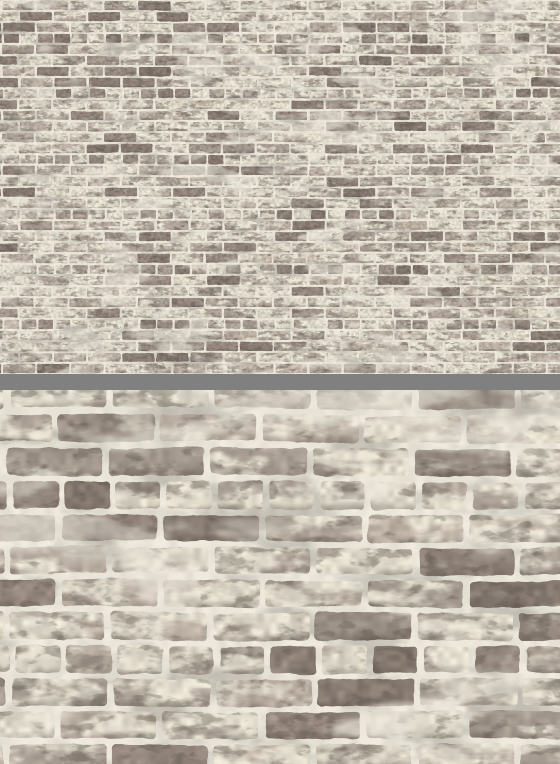
Top, the full canvas; bottom, a detail of the centre.
Reproduce this texture procedurally as a Shadertoy shader.

```glsl
const float COURSES = 34.0;          // brick rows down the wall
const float STRETCHERS = 16.45;      // full bricks across the wall
const float BRICK_ASPECT = 3.1;      // brick length over course height
const float JOINT = 0.075;           // half a mortar joint, in course heights

const vec3 MORTAR = vec3(0.93, 0.91, 0.86);
const vec3 LIMEWASH = vec3(0.87, 0.85, 0.79);
const vec3 TAUPE = vec3(0.69, 0.645, 0.60);
const vec3 UMBER = vec3(0.54, 0.49, 0.455);
const vec3 SOOT = vec3(0.36, 0.33, 0.29);

float hash(vec2 p) {
    vec3 q = fract(p.xyx * vec3(0.1031, 0.1030, 0.0973));
    q += dot(q, q.yzx + 33.33);
    return fract((q.x + q.y) * q.z);
}

float noise(vec2 p) {
    vec2 cell = floor(p), f = fract(p);
    f = f * f * (3.0 - 2.0 * f);
    return mix(mix(hash(cell), hash(cell + vec2(1, 0)), f.x),
               mix(hash(cell + vec2(0, 1)), hash(cell + vec2(1, 1)), f.x), f.y);
}

float fbm(vec2 p) {
    float sum = 0.0, amplitude = 0.533;
    for (int i = 0; i < 4; i++) {
        sum += amplitude * noise(p);
        p = mat2(1.6, 1.2, -1.2, 1.6) * p + 17.3;
        amplitude *= 0.5;
    }
    return sum;
}

float roundedBox(vec2 p, vec2 halfSize, float radius) {
    vec2 d = abs(p) - halfSize + radius;
    return length(max(d, 0.0)) + min(max(d.x, d.y), 0.0) - radius;
}

// Header courses come every fifth row, with one extra row above the middle
bool isHeader(float row) {
    return mod(row - step(10.0, row), 5.0) == 3.0;
}

// Sideways shift of a course, in its own brick lengths
float bondShift(float row, bool header) {
    float parity = mod(row + step(row, 13.5), 2.0);
    float jitter = 0.07 * (hash(vec2(row, 4.7)) - 0.5);
    return (header ? 0.2 : 0.5 * (1.0 - parity) + 0.04) + jitter;
}

// Returns the brick face: base clay, limewash remains, pits and a sooty lower edge
vec3 brickFace(vec2 wall, vec2 local, vec2 id) {
    vec2 grainPos = wall + 9.0 * hash(id + 3.1);
    float band = 0.14 * exp(-pow((wall.y - 6.0) / 4.0, 2.0));
    float age = hash(id) + 0.5 * (fbm(wall * vec2(0.07, 0.2)) - 0.5) + band;
    float dark = smoothstep(0.76, 0.92, age);

    float coat = fbm(grainPos * vec2(0.9, 2.2));
    float wash = smoothstep(-0.13, 0.13, coat - mix(0.30, 0.70, age));
    vec3 clay = mix(TAUPE, UMBER, dark) * (0.93 + 0.16 * hash(id + 7.7));
    vec3 color = mix(clay, LIMEWASH, wash * (1.0 - 0.85 * dark));

    float pits = smoothstep(0.53, 0.72, fbm(grainPos * vec2(1.8, 3.6) + 31.0));
    float lowerEdge = smoothstep(0.12, 0.42, local.y);
    float crust = lowerEdge * smoothstep(0.35, 0.65, noise(grainPos * vec2(1.7, 2.5) + 5.0));
    color = mix(color, SOOT, 0.38 * pits + 0.36 * crust * (1.0 - 0.5 * pits));
    return color * (0.90 + 0.20 * noise(grainPos * 5.0));
}

vec3 mortarColor(vec2 wall) {
    float stain = smoothstep(0.50, 0.75, fbm(wall * vec2(0.5, 1.1) + 60.0));
    return MORTAR * (0.95 + 0.07 * noise(wall * 4.0)) * (1.0 - 0.16 * stain);
}

void mainImage(out vec4 fragColor, in vec2 fragCoord) {
    vec2 uv = fragCoord / iResolution.xy;
    float pixel = COURSES / iResolution.y;

    // Wall position in course heights, measured from the top left
    vec2 wall = vec2(uv.x * STRETCHERS * BRICK_ASPECT, (1.0 - uv.y) * COURSES);
    vec2 bent = wall;
    bent.y += 0.10 * (noise(wall * vec2(0.25, 0.6)) - 0.5);

    // Bond layout
    float row = floor(bent.y);
    bool header = isHeader(row);
    float brickLength = BRICK_ASPECT * (header ? 0.5 : 1.0);
    float along = bent.x / brickLength - bondShift(row, header);
    vec2 id = vec2(floor(along) + 50.0, row + 11.0);
    vec2 local = vec2((fract(along) - 0.5) * brickLength, fract(bent.y) - 0.5);

    // Ragged brick outline
    vec2 halfSize = 0.5 * vec2(brickLength, 1.0) - JOINT;
    halfSize -= 0.04 * vec2(hash(id + 1.3), hash(id + 2.9));
    float edge = roundedBox(local, halfSize, 0.12);
    edge += 0.11 * (fbm(wall * 2.6) - 0.5);
    float brick = 1.0 - smoothstep(-0.6 * pixel, 0.6 * pixel, edge);

    // Patches of smeared mortar soften some bricks
    float smear = smoothstep(0.57, 0.73, fbm(wall * vec2(0.28, 0.7) + 90.0));
    brick *= 1.0 - 0.65 * smear;

    vec3 color = mix(mortarColor(wall), brickFace(wall, local, id), brick);
    fragColor = vec4(clamp(color, 0.0, 1.0), 1.0);
}
```
